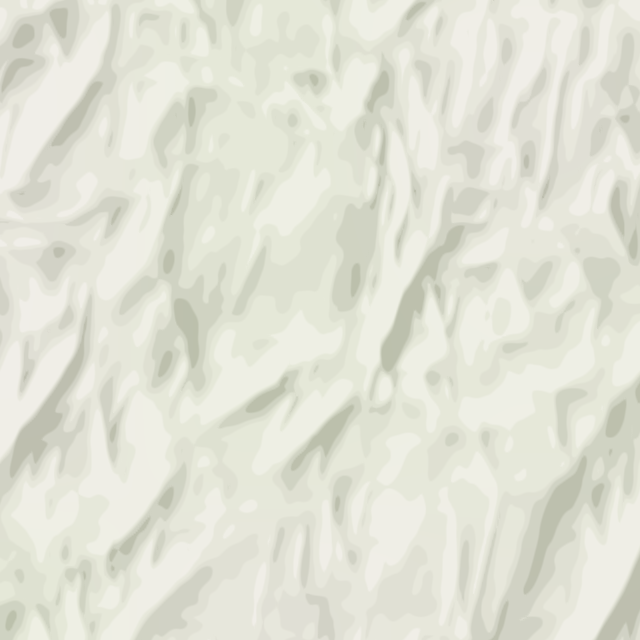
This texture map is drawn by a WebGL 2 fragment shader. Its source:

```glsl
#version 300 es
precision highp float;

uniform vec2 u_resolution;
out vec4 fragColor;

#define RIDGE_FREQ 8.0
#define STRETCH 0.55
#define WARP 0.11
#define CREST_SOFTNESS 0.02
#define SLOPE_STEP 0.006
#define SLOPE_SCALE 6.9
#define EDGE_WIDTH 0.0018
#define TINT_FREQ 2.4
#define RAGGED_FREQ 38.0
#define RAGGED_DEPTH 0.5

const vec2 LIGHT_TRAVEL = vec2(0.8, -0.6);

const vec3 SUNLIT = vec3(0.937, 0.935, 0.900);
const vec3 PLAIN  = vec3(0.903, 0.908, 0.855);
const vec3 HAZE   = vec3(0.875, 0.879, 0.826);
const vec3 SHADE  = vec3(0.818, 0.826, 0.768);
const vec3 DEEP   = vec3(0.742, 0.752, 0.682);

float hash(vec2 p) {
    return fract(sin(dot(p, vec2(127.1, 311.7))) * 43758.5453);
}

float noise(vec2 p) {
    vec2 cell = floor(p);
    vec2 f = fract(p);
    f = f * f * f * (f * (f * 6.0 - 15.0) + 10.0);
    float bottom = mix(hash(cell), hash(cell + vec2(1.0, 0.0)), f.x);
    float top = mix(hash(cell + vec2(0.0, 1.0)), hash(cell + 1.0), f.x);
    return mix(bottom, top, f.y);
}

// Folded noise, drawn out along a direction leaning from the vertical
float ridge(vec2 p, float lean, float freq) {
    vec2 along = vec2(sin(lean), cos(lean));
    vec2 across = vec2(along.y, -along.x);
    vec2 q = vec2(dot(p, across), dot(p, along) * STRETCH) * freq;
    float n = 2.0 * noise(q + freq * 3.7) - 1.0;
    return -sqrt(n * n + CREST_SOFTNESS);
}

// Main ridges, with gullies that fade out in calmer country
float terrain(vec2 p) {
    vec2 bend = vec2(noise(p * 4.0 + 17.0), noise(p * 4.0 + 41.0)) - 0.5;
    vec2 q = p + WARP * bend;
    float roughness = mix(0.5, 1.2, noise(p * 2.5 + 5.0));
    float height = ridge(q, 0.6, RIDGE_FREQ);
    height += 0.50 * roughness * ridge(q, -0.35, RIDGE_FREQ * 1.8);
    height += 0.19 * roughness * ridge(q, 0.2, RIDGE_FREQ * 3.3);
    return height;
}

float slopeShade(vec2 p) {
    vec2 d = LIGHT_TRAVEL * SLOPE_STEP;
    return (terrain(p - d) - terrain(p + d)) / (2.0 * SLOPE_STEP * SLOPE_SCALE);
}

float band(float shade, float level, float softness) {
    return smoothstep(level - softness, level + softness, shade);
}

void main() {
    vec2 p = gl_FragCoord.xy / u_resolution.y;
    float shade = slopeShade(p) + RAGGED_DEPTH * (noise(p * RAGGED_FREQ) - 0.5);
    float softness = max(fwidth(shade) * u_resolution.y * EDGE_WIDTH, 0.01);

    // Stepped hill shading
    vec3 color = mix(SUNLIT, PLAIN, band(shade, -0.55, softness));
    color = mix(color, HAZE, band(shade, 0.20, softness));
    color = mix(color, SHADE, band(shade, 0.82, softness));
    color = mix(color, DEEP, band(shade, 1.85, softness));

    // Broad drift from green lowland to rosy upland
    float upland = 2.0 * noise(p * TINT_FREQ + 9.0) - 1.0;
    color += upland * vec3(0.007, -0.004, 0.012);

    fragColor = vec4(color, 1.0);
}
```
